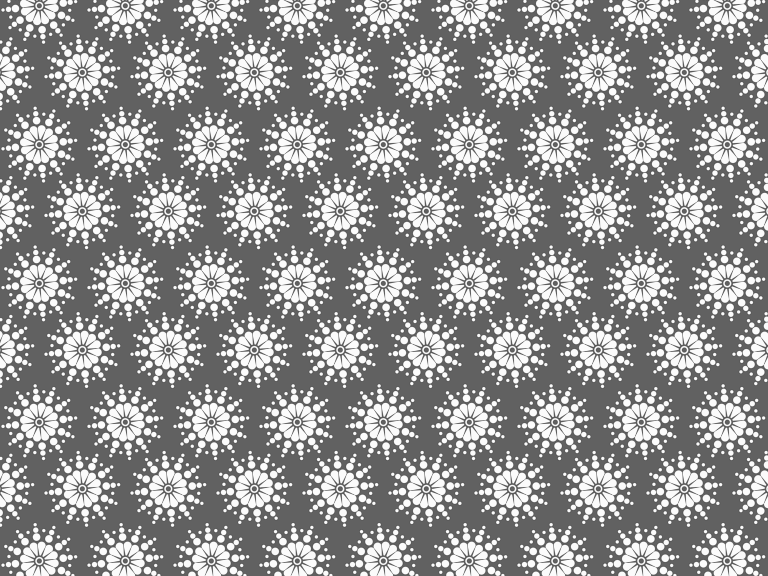
A Shadertoy shader for this pattern:

```glsl
// Staggered rows of white dotted flowers on a flat grey ground.

const vec3 GROUND = vec3(0.38);
const vec3 RIM    = vec3(0.35);    // slightly darker ground hugging each shape
const vec3 WHITE  = vec3(0.985);

// Layout: tile width in canvas heights, everything else in tile widths
const float TILE_WIDTH = 0.1493;
const vec2  ANCHOR     = vec2(0.6655, 0.508);
const vec2  CELL       = vec2(1.0, 1.614);    // one cell spans two rows
const vec2  STAGGER    = vec2(-0.5, -0.775);  // second row relative to the first

// Flower
const float SPOKES = 12.0;
const float TILT   = 0.115;
const vec2  PETAL_INNER = vec2(0.076, 0.011); // distance from centre, radius
const vec2  PETAL_OUTER = vec2(0.180, 0.047);
const vec2  CORE_RING   = vec2(0.038, 0.009); // radius, half width
const vec2  LARGE_DOT   = vec2(0.280, 0.044); // distance from centre, radius
const vec2  MEDIUM_DOT  = vec2(0.361, 0.031);
const vec2  SMALL_DOT   = vec2(0.425, 0.019);
const vec2  GAP_DOT     = vec2(0.357, 0.019);
const float RIM_WIDTH   = 0.012;

// Folds the plane into one sector whose axis lies along +x
vec2 foldSector(vec2 p, float rotation) {
    float sector = 6.2831853 / SPOKES;
    float angle = mod(atan(p.y, p.x) - rotation + 0.5 * sector, sector) - 0.5 * sector;
    return length(p) * vec2(cos(angle), sin(angle));
}

float dotDistance(vec2 p, vec2 spot) {
    return length(p - vec2(spot.x, 0.0)) - spot.y;
}

// Capsule that widens from the inner to the outer end
float petalDistance(vec2 p) {
    float t = clamp((p.x - PETAL_INNER.x) / (PETAL_OUTER.x - PETAL_INNER.x), 0.0, 1.0);
    return dotDistance(p, mix(PETAL_INNER, PETAL_OUTER, t));
}

float flowerDistance(vec2 p) {
    vec2 spoke = foldSector(p, TILT);
    vec2 gap = foldSector(p, TILT + 3.14159265 / SPOKES);

    // Core and petals; the petals sit between the spokes
    float d = abs(length(p) - CORE_RING.x) - CORE_RING.y;
    d = min(d, petalDistance(gap));

    // Dots shrinking outward, with small ones between the spokes
    d = min(d, dotDistance(spoke, LARGE_DOT));
    d = min(d, dotDistance(spoke, MEDIUM_DOT));
    d = min(d, dotDistance(spoke, SMALL_DOT));
    return min(d, dotDistance(gap, GAP_DOT));
}

// Wraps the plane into a cell centred on the origin
vec2 wrapCell(vec2 p) {
    return (fract(p / CELL + 0.5) - 0.5) * CELL;
}

void mainImage(out vec4 fragColor, in vec2 fragCoord) {
    vec2 p = (fragCoord / iResolution.y - ANCHOR) / TILE_WIDTH;
    float pixel = 1.0 / (iResolution.y * TILE_WIDTH);

    float d = min(flowerDistance(wrapCell(p)),
                  flowerDistance(wrapCell(p - STAGGER)));

    vec3 color = mix(RIM, GROUND, smoothstep(0.5 * RIM_WIDTH, 1.5 * RIM_WIDTH, d));
    color = mix(color, WHITE, 1.0 - smoothstep(-0.7 * pixel, 0.7 * pixel, d));
    fragColor = vec4(color, 1.0);
}
```
